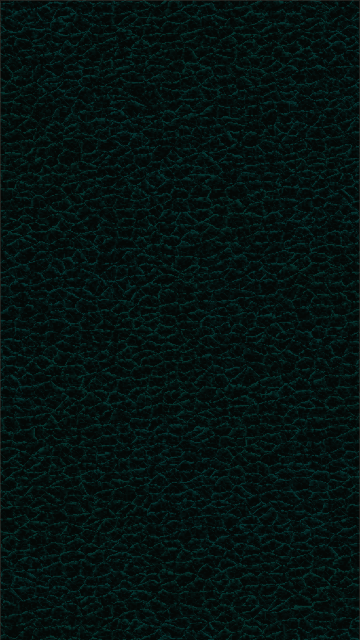
Reproduce this texture procedurally as a Shadertoy shader.

```glsl
// Dark green pebbled leather with teal-lit creases and a thin worn border.

const vec3 HOLLOW = vec3(0.014, 0.030, 0.025);
const vec3 GREEN_CREST = vec3(0.020, 0.184, 0.162);
const vec3 TEAL_CREST = vec3(0.018, 0.186, 0.178);
const vec3 BORDER = vec3(0.24, 0.22, 0.20);

const vec2 PEBBLE_SCALE = vec2(22.0, 36.0);   // pebbles per canvas width
const vec2 WRINKLE_SCALE = vec2(44.0, 60.0);

vec2 hash2(vec2 cell) {
    vec3 q = fract(cell.xyx * vec3(0.1031, 0.1030, 0.0973));
    q += dot(q, q.yzx + 33.33);
    return fract((q.xx + q.yz) * q.zy);
}

float valueNoise(vec2 p) {
    vec2 cell = floor(p);
    vec2 f = fract(p);
    f = f * f * (3.0 - 2.0 * f);
    float low = mix(hash2(cell).x, hash2(cell + vec2(1, 0)).x, f.x);
    float high = mix(hash2(cell + vec2(0, 1)).x, hash2(cell + vec2(1, 1)).x, f.x);
    return mix(low, high, f.y);
}

float fbm(vec2 p) {
    float sum = 0.0;
    float weight = 0.5;
    for (int i = 0; i < 3; i++) {
        sum += weight * valueNoise(p);
        p = p * 2.03 + 17.1;
        weight *= 0.5;
    }
    return sum / 0.875;
}

vec2 warp(vec2 p, float frequency, float amount) {
    vec2 q = p * frequency;
    return p + amount * (vec2(fbm(q), fbm(q + 41.7)) - 0.5);
}

// Cell pattern: x = distance to the crease, y = upward facing, z = cell random.
vec3 creases(vec2 p, float jitter) {
    vec2 base = floor(p);
    vec2 f = fract(p);
    vec2 nearest = vec2(0.0);
    vec2 home = vec2(0.0);
    float best = 8.0;
    for (int y = -1; y <= 1; y++)
    for (int x = -1; x <= 1; x++) {
        vec2 cell = vec2(x, y);
        vec2 r = cell + 0.5 + jitter * (hash2(base + cell) - 0.5) - f;
        if (dot(r, r) < best) {
            best = dot(r, r);
            nearest = r;
            home = cell;
        }
    }
    float edge = 8.0;
    float facing = 0.0;
    for (int y = -2; y <= 2; y++)
    for (int x = -2; x <= 2; x++) {
        vec2 cell = home + vec2(x, y);
        vec2 r = cell + 0.5 + jitter * (hash2(base + cell) - 0.5) - f;
        vec2 gap = r - nearest;
        if (dot(gap, gap) > 0.0001) {
            vec2 normal = normalize(gap);
            float d = dot(0.5 * (nearest + r), normal);
            if (d < edge) {
                edge = d;
                facing = normal.y;
            }
        }
    }
    return vec3(edge, facing, hash2(base + home + 7.0).x);
}

// Light from above: thin bright crest plus a soft shoulder on upper rims.
float relief(vec3 crease, float crestWidth, float shoulderWidth) {
    float lit = smoothstep(-0.3, 0.9, crease.y);
    float crest = exp(-crease.x / crestWidth) * mix(0.24, 0.72, lit);
    float shoulder = exp(-crease.x / shoulderWidth) * lit;
    return crest + 0.60 * shoulder * mix(0.7, 1.2, crease.z);
}

float borderMask(vec2 p, vec2 size, float width) {
    float side = min(p.x, size.x - p.x);
    float edge = min(side, size.y - p.y);
    return 1.0 - smoothstep(0.5 * width, 1.5 * width, edge);
}

void mainImage(out vec4 fragColor, in vec2 fragCoord) {
    vec2 size = iResolution.xy / iResolution.x;
    vec2 p = fragCoord / iResolution.x;

    // Bent, slightly rising rows of pebbles
    vec2 hide = warp(warp(p, 4.0, 0.04), 32.0, 0.020);
    hide.y -= 0.10 * hide.x;
    float pebbles = relief(creases(hide * PEBBLE_SCALE, 0.84), 0.075, 0.21);

    // Fine crossing wrinkles, fading in and out over short distances
    vec2 folds = mat2(0.82, 0.57, -0.57, 0.82) * warp(p, 26.0, 0.018);
    float wrinkles = relief(creases(folds * WRINKLE_SCALE, 0.9), 0.09, 0.14);
    wrinkles *= smoothstep(0.2, 0.6, fbm(p * 50.0 + 5.0));

    // Crisp pores, strongest on lit leather
    float pores = valueNoise(p * vec2(190.0, 230.0)) - 0.5;
    float light = pebbles * (0.98 + 1.5 * pores) + 0.44 * wrinkles + 0.36 * pores;

    float teal = smoothstep(0.25, 0.75, fbm(p * 6.0 + 23.0));
    vec3 crestColor = mix(GREEN_CREST, TEAL_CREST, teal);
    vec3 color = mix(HOLLOW, crestColor, clamp(light, 0.0, 1.1));

    color = mix(color, BORDER, borderMask(p, size, 0.0014));
    fragColor = vec4(color, 1.0);
}
```
